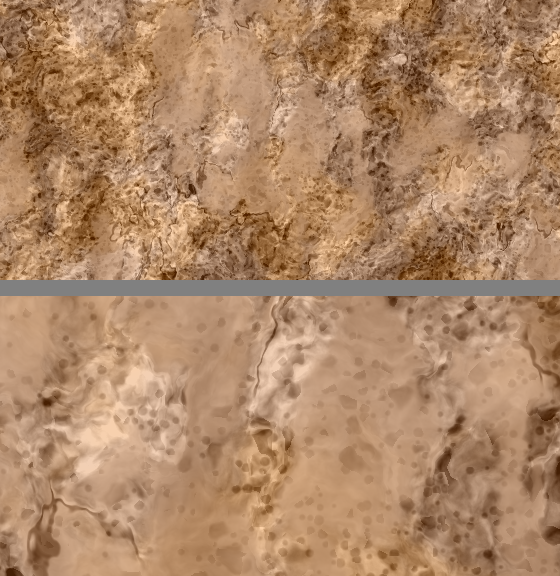
Top, the full canvas; bottom, a detail of the centre.
Reproduce this texture procedurally as a Shadertoy shader.

```glsl
// Weathered ochre rock wall: smooth worn plaster between rough, pitted stone.
// Warped layered noise gives stains, flakes and side-lit relief; cellular
// noise cuts the pits and crumbs. One tone value is mapped to a brown ramp.

const vec3 DARK_EARTH = vec3(0.42, 0.25, 0.12);
const vec3 PALE_STONE = vec3(0.93, 0.77, 0.64);
const vec3 OCHRE_TINT = vec3(0.025, 0.010, -0.035);
const vec3 GREY_TINT = vec3(-0.025, 0.000, 0.025);
const float BASE_TONE = 0.53;
const float STREAK_CONTRAST = 0.95;
const float RELIEF_CONTRAST = 1.55;
const float GRAIN_CONTRAST = 0.34;
const float STAIN_DEPTH = 0.20;
const float FLAKE_LIGHT = 0.22;
const float PIT_DEPTH = 0.36;
const float CRACK_DEPTH = 0.38;
const vec2 LIGHT_STEP = vec2(-0.005, 0.008);

float hash(vec2 c) {
    vec3 q = fract(c.xyx * 0.1031);
    q += dot(q, q.yzx + 33.33);
    return fract((q.x + q.y) * q.z);
}

float valueNoise(vec2 p) {
    vec2 i = floor(p), f = fract(p);
    f = f * f * (3.0 - 2.0 * f);
    float low = mix(hash(i), hash(i + vec2(1, 0)), f.x);
    float high = mix(hash(i + vec2(0, 1)), hash(i + vec2(1, 1)), f.x);
    return mix(low, high, f.y);
}

// Layered noise, 0..1 around 0.5
float fbm(vec2 p) {
    float sum = 0.0, amp = 0.5, total = 0.0;
    for (int i = 0; i < 5; i++) {
        sum += amp * valueNoise(p);
        total += amp;
        amp *= 0.56;
        p = mat2(0.8, 0.6, -0.6, 0.8) * p * 2.03 + 19.7;
    }
    return sum / total;
}

// Cellular noise: distance to the nearest seed and that seed's random id
vec2 cells(vec2 p) {
    vec2 base = floor(p), best = vec2(9.0, 0.0);
    for (int y = -1; y <= 1; y++)
    for (int x = -1; x <= 1; x++) {
        vec2 c = base + vec2(x, y);
        vec2 seed = c + vec2(hash(c + 7.3), hash(c + 51.9));
        float d = length(p - seed);
        if (d < best.x) best = vec2(d, hash(c + 113.1));
    }
    return best;
}

// Scattered holes of random size; share is the part of cells that hold one
float pits(vec2 p, float share) {
    vec2 c = cells(p);
    float radius = 0.25 + 0.35 * fract(c.y * 17.0);
    return step(1.0 - share, c.y) * (1.0 - smoothstep(radius - 0.2, radius + 0.1, c.x));
}

// Stone surface: lumps plus crumbs
float height(vec2 p) {
    return fbm(p * 17.0) + 0.22 * cells(p * 34.0 + 2.0 * fbm(p * 30.0)).x;
}

void mainImage(out vec4 fragColor, in vec2 fragCoord) {
    vec2 p = fragCoord / iResolution.y;
    vec2 warp = vec2(fbm(p * 7.0 + 3.1), fbm(p * 7.0 + 41.7)) - 0.5;
    vec2 q = p + 0.10 * warp;

    // Broad stains hang vertically and lean over at the lower right
    float lean = smoothstep(0.9, 1.6, p.x) * (1.0 - smoothstep(0.25, 0.75, p.y));
    vec2 slope = mat2(0.77, -0.64, 0.64, 0.77) * q;
    float hanging = fbm(q * vec2(6.5, 2.4) + 5.0);
    float slanted = fbm(slope * vec2(2.2, 7.5) + 23.0);
    float streak = mix(hanging, slanted, lean);

    // Smooth worn plaster in upright patches, rough stone elsewhere
    float plaster = smoothstep(0.54, 0.61, fbm(q * vec2(5.0, 2.3) + 61.0));
    float rough = 1.0 - 0.78 * plaster;

    // Sharp-edged dark stains and pale flakes
    float stain = smoothstep(0.53, 0.59, fbm(q * vec2(9.0, 6.0) + 83.0));
    float corner = (1.0 - smoothstep(0.05, 0.3, p.x)) * (1.0 - smoothstep(0.25, 0.45, p.y));
    float flakeField = fbm(q * vec2(13.0, 10.0) + 2.0 * warp + 137.0) + 0.10 * corner;
    float flake = smoothstep(0.56, 0.60, flakeField);

    // Relief lit from the upper left, and fine grain
    float relief = clamp(height(q) - height(q + LIGHT_STEP), -0.28, 0.28);
    float grain = fbm(p * 75.0) - 0.5;

    // Holes in two sizes, gathered in rough zones
    float pitZone = smoothstep(0.40, 0.62, fbm(p * 5.0 + 171.0));
    float hole = max(pits(q * 42.0, 0.10 + 0.18 * pitZone),
                     0.75 * pits(p * 88.0 + 9.0, 0.12 + 0.25 * pitZone));

    // Broken cracks with a lit lower lip
    float ridge = fbm(q * vec2(4.5, 3.0) + 211.0) - 0.5;
    float broken = smoothstep(0.50, 0.58, fbm(p * 6.0 + 239.0));
    float crack = broken * (1.0 - smoothstep(0.003, 0.016, abs(ridge)));
    float lip = broken * (1.0 - smoothstep(0.004, 0.018, abs(ridge - 0.022)));

    float tone = BASE_TONE + STREAK_CONTRAST * (streak - 0.5);
    tone += rough * (RELIEF_CONTRAST * relief + GRAIN_CONTRAST * grain);
    tone += 0.08 * plaster - STAIN_DEPTH * stain * (1.0 - 0.6 * plaster);
    tone += FLAKE_LIGHT * flake * rough + 0.14 * lip;
    tone -= PIT_DEPTH * hole * mix(0.25, 1.0, rough) + CRACK_DEPTH * crack;

    vec3 colour = mix(DARK_EARTH, PALE_STONE, clamp(tone, -0.25, 1.08));
    float hue = smoothstep(0.35, 0.65, fbm(q * 5.0 + 269.0));
    colour += mix(GREY_TINT, OCHRE_TINT, hue) * (1.0 - 0.5 * plaster);
    fragColor = vec4(clamp(colour, 0.0, 1.0), 1.0);
}
```
